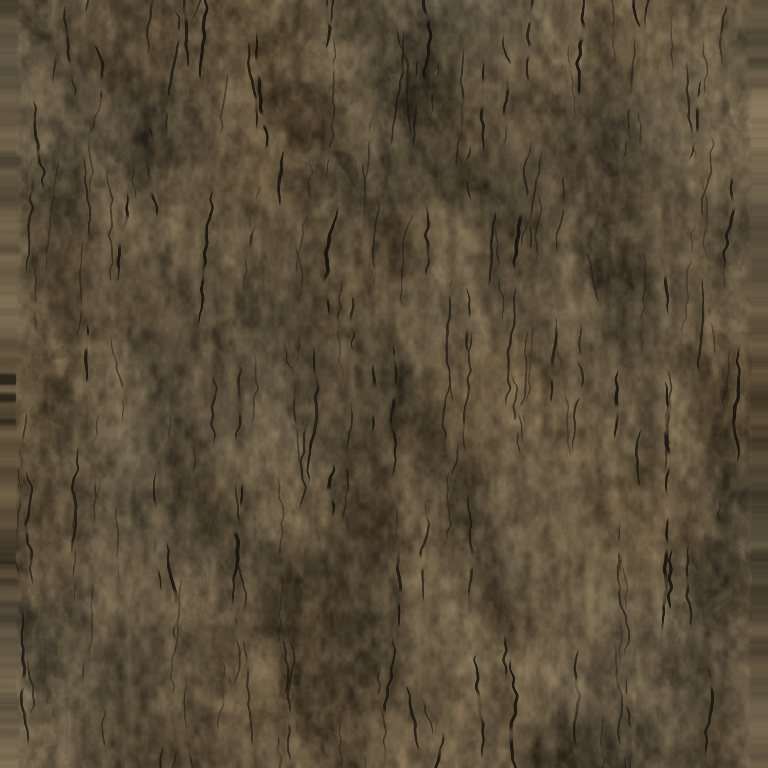
Give the GLSL for this texture, as a three.js fragment shader.

```glsl
// Weathered brown wood: leaning mottled patches, fine grain, chips and thin upright cracks.
varying vec2 vUv;

const vec3 DARK_WOOD = vec3(0.20, 0.17, 0.12);
const vec3 LIGHT_WOOD = vec3(0.47, 0.41, 0.31);
const vec3 CRACK_COLOR = vec3(0.09, 0.075, 0.05);
const vec3 WARM_SHIFT = vec3(0.035, 0.0, -0.03);

const float MEAN_TONE = 0.58;
const float BROAD_AMOUNT = 0.5;
const float PATCH_AMOUNT = 1.3;
const float STREAK_AMOUNT = 0.6;
const float GRIT_AMOUNT = 0.85;
const float CHIP_AMOUNT = 0.3;

const vec2 PATCH_SCALE = vec2(14.0, 8.5);
const vec2 STREAK_SCALE = vec2(70.0, 9.0);
const vec2 GRIT_SCALE = vec2(90.0, 62.0);
const vec2 CHIP_SCALE = vec2(42.0, 26.0);
const float PATCH_LEAN = 0.3;

const vec2 CRACK_GRID = vec2(14.0, 5.0);
const float CRACK_SHARE = 0.55;
const float CRACK_HALF_WIDTH = 0.0018;
const float CRACK_SOFTNESS = 0.0013;
const float SMEARED_BORDER = 0.02;

float hash(vec2 p) {
  vec3 q = fract(p.xyx * 0.1031);
  q += dot(q, q.yzx + 33.33);
  return fract((q.x + q.y) * q.z);
}

float noise(vec2 p) {
  vec2 cell = floor(p);
  vec2 f = fract(p);
  f = f * f * (3.0 - 2.0 * f);
  float low = mix(hash(cell), hash(cell + vec2(1.0, 0.0)), f.x);
  float high = mix(hash(cell + vec2(0.0, 1.0)), hash(cell + 1.0), f.x);
  return mix(low, high, f.y);
}

// Layered noise centred on zero.
float layers(vec2 p) {
  float sum = 0.0;
  float amp = 0.5;
  for (int i = 0; i < 4; i++) {
    sum += amp * (noise(p) - 0.5);
    p = p * 2.03 + 17.3;
    amp *= 0.5;
  }
  return sum;
}

// Cellular noise: random tone of the nearest cell, softened at its rim.
float chips(vec2 p) {
  vec2 base = floor(p);
  float nearest = 9.0;
  float second = 9.0;
  float tone = 0.0;
  for (int y = -1; y <= 1; y++) {
    for (int x = -1; x <= 1; x++) {
      vec2 cell = base + vec2(float(x), float(y));
      vec2 seed = cell + vec2(hash(cell + 3.1), hash(cell + 41.7));
      float d = distance(p, seed);
      if (d < nearest) {
        second = nearest;
        nearest = d;
        tone = hash(cell + 73.9) - 0.5;
      } else {
        second = min(second, d);
      }
    }
  }
  return tone * smoothstep(0.0, 0.2, second - nearest);
}

// One scattered set of tapering cracks; returns coverage.
float cracks(vec2 p, float layer) {
  p.x += 0.02 * sin(p.y * 4.0 + layer * 2.1) + 0.37 * layer;
  p.x += 0.012 * (noise(p * vec2(9.0, 22.0)) - 0.5);
  p.x += 0.005 * (noise(p * vec2(20.0, 85.0)) - 0.5);
  vec2 g = p * CRACK_GRID;
  float column = floor(g.x);
  g.y += 7.0 * hash(vec2(column, layer + 5.0));
  vec2 cell = vec2(column, floor(g.y)) + layer * 31.0;
  vec2 f = fract(g);
  float strength = hash(cell + 11.0);
  float reach = mix(0.18, 0.48, hash(cell + 23.0));
  float along = (f.y - 0.5) / reach;
  float lean = 0.25 * (hash(cell + 37.0) - 0.4);
  float center = mix(0.3, 0.7, hash(cell + 53.0)) + lean * (f.y - 0.5);
  float taper = max(0.0, 1.0 - along * along);
  float width = CRACK_HALF_WIDTH * mix(0.25, 1.0, strength * strength) * taper;
  float d = abs(f.x - center) / CRACK_GRID.x;
  float line = 1.0 - smoothstep(width, width + CRACK_SOFTNESS, d);
  float broken = smoothstep(0.15, 0.5, noise(vec2(p.y * 45.0, cell.x)));
  float present = step(hash(cell + 67.0), CRACK_SHARE);
  return line * present * broken * smoothstep(0.0, 0.3, taper) * mix(0.35, 0.95, strength);
}

void main() {
  // Side borders repeat the outermost column as level bands.
  vec2 p = vec2(clamp(vUv.x, SMEARED_BORDER, 1.0 - SMEARED_BORDER), vUv.y);

  // Mottled tone.
  vec2 warp = vec2(layers(p * 16.0 + 5.0), layers(p * 16.0 + 60.0));
  vec2 leaning = vec2(p.x + PATCH_LEAN * p.y, p.y) + 0.05 * warp;
  float tone = MEAN_TONE + BROAD_AMOUNT * layers(p * vec2(4.0, 3.0) + 8.0);
  tone += PATCH_AMOUNT * layers(leaning * PATCH_SCALE + 20.0);
  tone += STREAK_AMOUNT * layers((p + 0.02 * warp) * STREAK_SCALE + 90.0);
  tone += GRIT_AMOUNT * layers(p * GRIT_SCALE + 130.0);
  float flaking = smoothstep(0.4, 0.75, noise(leaning * 9.0 + 44.0));
  tone += CHIP_AMOUNT * flaking * chips((leaning + 0.05 * warp) * CHIP_SCALE);

  // Colour, with slight warm and grey drift.
  vec3 color = mix(DARK_WOOD, LIGHT_WOOD, clamp(tone, -0.25, 1.25));
  color += WARM_SHIFT * layers(p * 6.0 + 150.0);

  // Cracks.
  float crack = 0.0;
  for (int i = 0; i < 4; i++) crack = max(crack, cracks(p, float(i)));
  gl_FragColor = vec4(mix(color, CRACK_COLOR, crack), 1.0);
}
```
